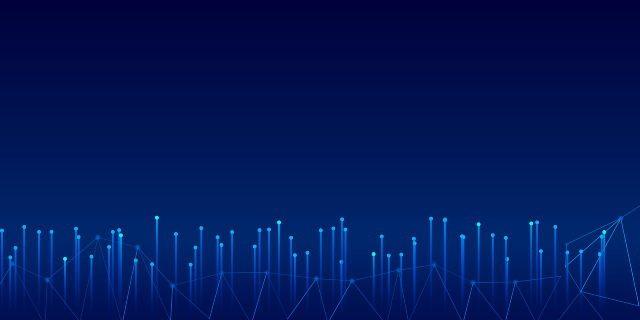
Give the GLSL for this background, as a WebGL 1 fragment shader.

```glsl
precision highp float;
uniform vec2 u_resolution;

float hash(float n) {
  return fract(sin(n * 12.9898 + 4.1) * 4375.85);
}

// Antialiased coverage of a shape edge at distance d
float cover(float d, float radius, float px) {
  return 1.0 - smoothstep(radius - 0.5 * px, radius + 0.5 * px, d);
}

float segment(vec2 p, vec2 a, vec2 b, float px) {
  vec2 ab = b - a;
  float t = clamp(dot(p - a, ab) / dot(ab, ab), 0.0, 1.0);
  return cover(length(p - a - ab * t), 0.0012, px);
}

// Upper mesh node, raised into a peak on the left
vec2 meshNode(float i) {
  float x = 0.03 + 0.134 * i + 0.06 * (hash(i + 31.0) - 0.5);
  float peak = 0.13 * exp(-pow((x - 0.36) / 0.09, 2.0));
  return vec2(x, 0.1 + 0.09 * hash(i + 53.0) + peak);
}

vec2 groundNode(float i) {
  return vec2(0.1 + 0.134 * i + 0.1 * (hash(i + 71.0) - 0.5), 0.03 * hash(i + 87.0) - 0.025);
}

vec3 backdrop(float y) {
  vec3 c = mix(vec3(0.0, 0.055, 0.315), vec3(0.0, 0.15, 0.42), smoothstep(-0.03, 0.27, y));
  c = mix(c, vec3(0.0, 0.105, 0.36), clamp((y - 0.27) / 0.23, 0.0, 1.0));
  return mix(c, vec3(0.0, 0.005, 0.235), clamp((y - 0.47) / 0.51, 0.0, 1.0));
}

void main() {
  vec2 p = gl_FragCoord.xy / u_resolution.y;
  float px = 1.0 / u_resolution.y;
  vec3 color = backdrop(p.y);

  // Faint network of lines and soft nodes
  float lines = 0.0;
  float nodes = 0.0;
  for (int k = 0; k < 13; k++) {
    float i = float(k);
    vec2 a = meshNode(i);
    vec2 g = groundNode(i);
    lines += segment(p, a, meshNode(i + 1.0), px) * (0.4 + 0.6 * hash(i + 5.0));
    lines += segment(p, a, g, px) * (0.3 + 0.7 * hash(i + 9.0));
    lines += segment(p, g, meshNode(i + 1.0), px) * 0.6;
    lines += segment(p, a, groundNode(i - 1.0), px) * step(0.5, hash(i + 13.0));
    nodes += cover(length(p - a), 0.0075, 2.0 * px) * (0.4 + 0.5 * hash(i + 17.0));
  }

  // Bright fan spreading from the hub on the right
  vec2 hub = vec2(1.94, 0.318);
  vec2 left = vec2(1.767, 0.167);
  vec2 low = vec2(1.815, 0.089);
  vec2 corner = vec2(1.997, 0.044);
  vec2 shoulder = vec2(1.771, 0.237);
  float fan = segment(p, hub, left, px) + segment(p, hub, low, px);
  fan += segment(p, hub, corner, px) + 0.6 * segment(p, hub, shoulder, px);
  fan += 0.5 * segment(p, hub, vec2(2.01, 0.363), px) + 0.5 * segment(p, left, low, px);
  fan += 0.6 * segment(p, low, corner, px) + 0.5 * segment(p, shoulder, left, px);
  fan += 0.4 * segment(p, low, vec2(1.73, -0.02), px) + 0.4 * segment(p, low, vec2(1.9, -0.02), px);
  nodes += cover(length(p - hub), 0.007, 2.0 * px) + 0.5 * cover(length(p - shoulder), 0.006, 2.0 * px);

  color = mix(color, vec3(0.08, 0.46, 0.88), min(lines * 0.5, 0.75));
  color = mix(color, vec3(0.1, 0.65, 0.98), min(fan * 0.75, 0.9));
  color = mix(color, vec3(0.0, 0.4, 0.8), min(nodes * 0.75, 0.9));

  // Stems in loose clusters of three, each with a round glowing head
  for (int k = 0; k < 60; k++) {
    float i = float(k);
    float x = 0.021 + 0.0977 * floor(i / 3.0) + 0.09 * (hash(i + 101.0) - 0.5);
    float top = 0.17 + 0.15 * hash(i + 203.0);
    float dx = abs(p.x - x);
    float t = p.y / top;
    float fade = smoothstep(0.0, 1.0, t) * cover(p.y, top, px);
    vec3 tip = mix(vec3(0.04, 0.68, 0.94), vec3(0.0, 0.98, 0.98), step(0.95, hash(i + 307.0)));
    vec3 body = mix(vec3(0.01, 0.24, 0.78), tip, 0.65 * pow(clamp(t, 0.0, 1.0), 3.0));
    color += vec3(0.0, 0.02, 0.06) * fade * exp(-pow(dx / 0.008, 2.0));
    color = mix(color, body, 0.85 * fade * cover(dx, 0.003, px));
    color = mix(color, tip, cover(length(p - vec2(x, top)), 0.006, px));
  }

  gl_FragColor = vec4(color, 1.0);
}
```
